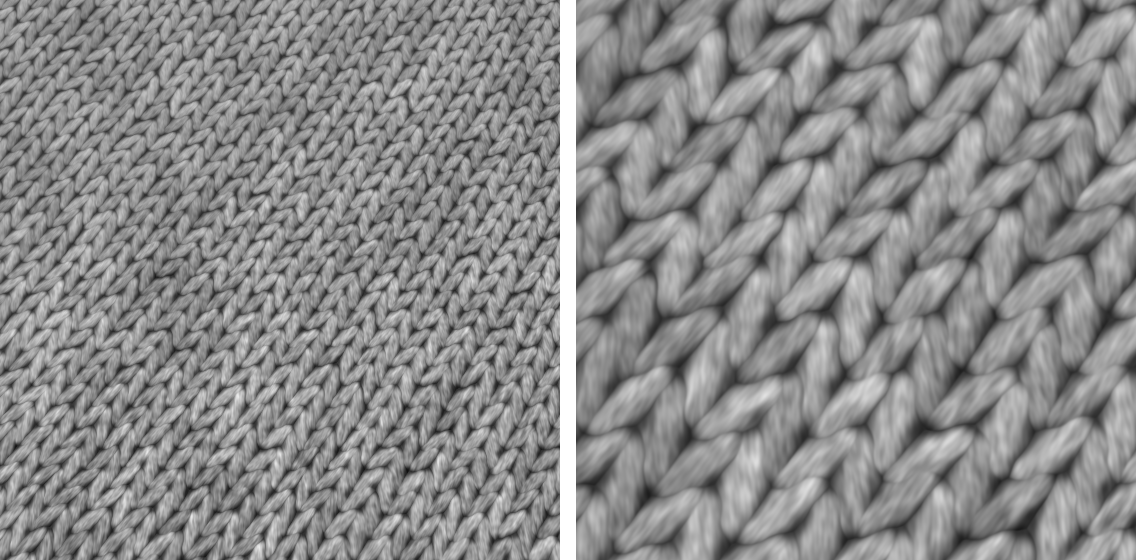
Left: the whole. Right: its middle third, enlarged.
A WebGL 2 fragment shader for this texture:

```glsl
#version 300 es
precision highp float;

uniform vec2 u_resolution;
out vec4 fragColor;

const float WALE_ANGLE = 0.96;              // direction of the stitch columns
const vec2 CELL = vec2(0.0268, 0.0385);     // half a wale wide, one course tall
const vec3 SHADOW = vec3(0.17);
const vec3 YARN = vec3(0.625);

vec2 hash2(vec2 p) {
    vec3 q = fract(p.xyx * vec3(0.1031, 0.1030, 0.0973));
    q += dot(q, q.yzx + 33.33);
    return fract((q.xx + q.yz) * q.zy);
}

float gradientNoise(vec2 p) {
    vec2 i = floor(p);
    vec2 f = fract(p);
    vec2 w = f * f * f * (f * (f * 6.0 - 15.0) + 10.0);
    float a = dot(hash2(i) * 2.0 - 1.0, f);
    float b = dot(hash2(i + vec2(1, 0)) * 2.0 - 1.0, f - vec2(1, 0));
    float c = dot(hash2(i + vec2(0, 1)) * 2.0 - 1.0, f - vec2(0, 1));
    float d = dot(hash2(i + vec2(1, 1)) * 2.0 - 1.0, f - vec2(1, 1));
    return mix(mix(a, b, w.x), mix(c, d, w.x), w.y);
}

// Foreshortening and slack in the cloth
vec2 drape(vec2 uv) {
    vec2 p = (uv - 0.5) * (1.0 + 0.28 * (uv.y - 0.5));
    vec2 slack = vec2(gradientNoise(uv * 7.0 + 3.0), gradientNoise(uv * 7.0 + 41.0));
    return p + 0.010 * slack;
}

// x runs across the wales, y runs along them
vec2 toWales(vec2 p, float angle) {
    float c = cos(angle), s = sin(angle);
    return vec2(s * p.x - c * p.y, c * p.x + s * p.y);
}

// Position within one leg of a stitch: x across the yarn, y along it
vec2 legSpace(vec2 p, vec2 id, float lean) {
    vec2 jitter = hash2(id + 200.0) - 0.5;
    vec2 q = p - (id + 0.5) * CELL - jitter * vec2(0.004, 0.008);
    float tilt = lean * 0.35 + 0.2 * (hash2(id + 517.0).x - 0.5);
    float c = cos(tilt), s = sin(tilt);
    return vec2(c * q.x - s * q.y, s * q.x + c * q.y);
}

// Rounded yarn: one on the crest, zero at the rim, negative in the gaps
float yarnHeight(vec2 q, float halfLength, float radius) {
    float beyond = max(abs(q.y) - halfLength, 0.0);
    float taper = 1.0 - 0.25 * smoothstep(0.0, halfLength, abs(q.y));
    vec2 d = vec2(q.x / taper, beyond) / radius;
    return 1.0 - dot(d, d);
}

// Twisted strands along a leg
float fibers(vec2 q, vec2 seed) {
    float twist = q.x + 0.32 * q.y;
    float coarse = gradientNoise(vec2(twist * 150.0, q.y * 55.0) + seed * 57.0);
    float fine = gradientNoise(vec2(twist * 330.0, q.y * 120.0) + seed * 91.0);
    return 0.65 * coarse + 0.35 * fine;
}

// Small dark openings strung along the joints between columns
float pits(vec2 p, vec2 cell) {
    float column = floor(p.x / cell.x + 0.5);
    float side = mod(column, 2.0) * 2.0 - 1.0;
    float along = p.y - side * 0.003;
    vec2 id = vec2(column, floor(along / cell.y));
    vec2 r = hash2(id + 331.0);
    vec2 q = vec2(p.x - column * cell.x, along - (id.y + 0.5) * cell.y);
    q += (r - 0.5) * vec2(0.003, 0.006);
    q /= vec2(0.0046, 0.0072);
    return (0.35 + 0.65 * r.x) * exp(-dot(q, q));
}

void main() {
    vec2 uv = gl_FragCoord.xy / u_resolution.y;
    vec2 p = toWales(drape(uv), WALE_ANGLE + 0.06 * (uv.y - 0.5));
    vec2 home = floor(p / CELL);

    // Soft focus toward the upper left
    float blur = smoothstep(0.35, 1.3, uv.y + 0.35 * (1.0 - uv.x));
    float crispness = mix(9.0, 5.0, blur);

    // Blend neighbouring legs so that joints stay soft
    float total = 0.0, height = 0.0, shade = 0.0;
    for (int j = -1; j <= 1; j++) {
        for (int i = -1; i <= 1; i++) {
            vec2 id = home + vec2(i, j);
            float lean = mod(id.x, 2.0) * 2.0 - 1.0;
            vec2 q = legSpace(p, id, lean);
            vec2 seed = hash2(id + 71.0);
            float h = yarnHeight(q, 0.0175, lean > 0.0 ? 0.0115 : 0.0130);
            float light = -7.0 * q.x + 2.0 * q.y + 0.14 * (seed.x - 0.5);
            light += 0.42 * fibers(q, seed) * (1.0 - 0.5 * blur);
            float weight = exp(crispness * (h + 6.0 * q.y));
            total += weight;
            height += weight * h;
            shade += weight * light;
        }
    }
    height /= total;
    shade /= total;

    // Uneven cloth and fuzz over the lit yarn
    shade += 0.10 * gradientNoise(uv * 5.0 + 12.0);
    shade += 0.10 * gradientNoise(uv * 85.0) * (1.0 - 0.4 * blur);
    float body = smoothstep(-0.75, 0.95, height);
    body *= 1.0 - mix(0.8, 0.65, blur) * pits(p, CELL);

    vec3 color = mix(SHADOW, YARN, body) + shade * mix(0.35, 1.0, body);
    color = mix(color, vec3(0.53), 0.15 * blur);
    fragColor = vec4(clamp(color, 0.0, 1.0), 1.0);
}
```
